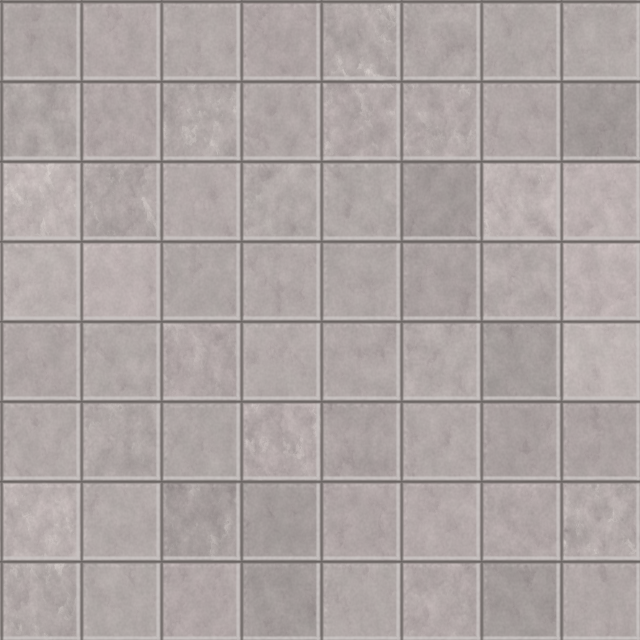
A Shadertoy shader for this texture:

```glsl
// Eight by eight weathered stone tiles in warm grey, each with its own shade.
// Gradient noise gives clouds, pale stains and grain; every tile has a bright
// bevel on its right and lower sides next to a thin, soft dark joint.

float hash(vec2 p) {
    vec3 q = fract(p.xyx * vec3(0.1031, 0.1030, 0.0973));
    q += dot(q, q.yzx + 33.33);
    return fract((q.x + q.y) * q.z);
}

vec2 gradient(vec2 p) {
    float angle = 6.2832 * hash(p);
    return vec2(cos(angle), sin(angle));
}

float gradientNoise(vec2 p) {
    vec2 i = floor(p), f = p - i;
    vec2 u = f * f * f * (f * (f * 6.0 - 15.0) + 10.0);
    vec2 e = vec2(1.0, 0.0);
    float low = mix(dot(gradient(i), f), dot(gradient(i + e), f - e), u.x);
    float high = mix(dot(gradient(i + e.yx), f - e.yx), dot(gradient(i + 1.0), f - 1.0), u.x);
    return mix(low, high, u.y);
}

float fbm(vec2 p) {
    float sum = 0.0, amplitude = 0.6;
    for (int i = 0; i < 5; i++) {
        sum += amplitude * gradientNoise(p);
        p = mat2(1.6, 1.2, -1.2, 1.6) * p + 7.3;
        amplitude *= 0.6;
    }
    return sum;
}

// Soft stripe of the given half width around zero
float stripe(float d, float halfWidth, float blur) {
    return 1.0 - smoothstep(halfWidth - blur, halfWidth + blur, abs(d));
}

void mainImage(out vec4 fragColor, in vec2 fragCoord) {
    // Tile coordinates, running down from the upper left corner
    vec2 uv = fragCoord / iResolution.xy;
    vec2 p = vec2(uv.x, 1.0 - uv.y) * 8.0 - 0.022;
    vec2 tile = mod(floor(p), 8.0), f = fract(p);
    float blur = max(0.016, 6.0 / iResolution.y);

    // Shade of the whole tile: mostly even, a few clearly darker or paler
    float pick = hash(tile + 11.7);
    float shade = 0.678 + 0.02 * (hash(tile + 3.1) - 0.5);
    shade -= 0.05 * smoothstep(0.91, 0.97, pick);
    shade += 0.045 * (1.0 - smoothstep(0.06, 0.1, pick));

    // Clouds, stains and grain, cut differently from each tile
    vec2 s = f + tile * 17.0 + 5.0;
    float wear = hash(tile + 29.3);
    float cloud = fbm(s * vec2(4.0, 3.2));
    float stain = fbm(s * vec2(4.4, 2.8) + 41.0 + 0.6 * cloud);
    shade += cloud * mix(0.06, 0.13, wear * wear);
    shade += 0.09 * smoothstep(0.1, 0.5, stain) * smoothstep(0.6, 0.95, wear);
    shade -= 0.04 * smoothstep(0.1, 0.5, -stain);
    float grain = gradientNoise(s * 19.0);
    shade += 0.02 * grain + 0.02 * gradientNoise(s * vec2(31.0, 27.0));

    // Warm grey, leaning from pinkish to neutral
    float tint = clamp(0.35 + 0.5 * (hash(tile + 47.9) - 0.5) + 0.8 * stain, 0.0, 1.0);
    vec3 color = shade * mix(vec3(1.025, 0.962, 0.962), vec3(1.0, 0.967, 0.95), tint);

    // Faintly chipped rim just inside the upper and left sides
    vec2 rim = vec2(stripe(f.x - 0.05, 0.018, blur), stripe(f.y - 0.05, 0.018, blur));
    color += max(rim.x, rim.y) * (0.02 + 0.06 * grain);

    // Bright bevel on the right and lower sides
    vec2 bevel = vec2(stripe(f.x - 0.954, 0.021, blur), stripe(f.y - 0.954, 0.021, blur));
    float light = max(bevel.x, bevel.y) * (0.85 + 0.25 * grain);
    color = mix(color, vec3(0.785, 0.765, 0.76), light);

    // Dark joint with soft flanks, deeper in the horizontal direction
    vec2 edge = 0.5 - abs(f - 0.5);
    vec2 line = 1.0 - smoothstep(0.0, 0.034, edge);
    float joint = max(0.85 * line.x, line.y);
    color = mix(color, vec3(0.4, 0.38, 0.37), joint * (0.94 + 0.15 * cloud));

    fragColor = vec4(clamp(color, 0.0, 1.0), 1.0);
}
```
